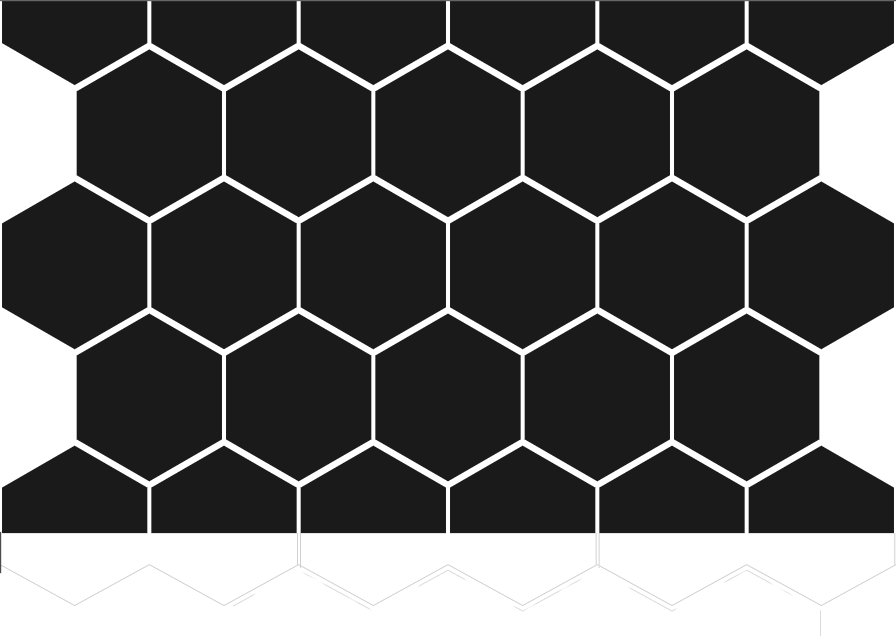
Write a Shadertoy shader that draws this pattern.

```glsl
// Signed distance to a pointy-top regular hexagon
float hexagon(vec2 p, float inradius) {
    p = abs(p);
    return max(p.x, dot(p, vec2(0.5, 0.8660254))) - inradius;
}

float fill(float dist, float pixel) {
    return clamp(0.5 - dist / pixel, 0.0, 1.0);
}

// Distance to the lower edge of a row of hexagons
float zigzag(vec2 p, float top) {
    float wave = 1.0 - abs(2.0 * fract(p.x) - 1.0);
    return abs(p.y - top - 0.274 * wave) * 0.877;
}

// Distance to a vertical segment
float upright(vec2 p, float x, float y0, float y1) {
    return max(abs(p.x - x), max(y0 - p.y, p.y - y1));
}

// Staggered tiles, with half tiles left out at the sides
float tiles(vec2 p) {
    float dist = 1.0;
    float firstRow = floor((p.y - 0.008) / 0.8845);
    for (int i = 0; i < 2; i++) {
        float row = firstRow + float(i);
        float shift = 0.5 - 0.5 * mod(row, 2.0);
        float column = round(p.x - shift) + shift;
        column = clamp(column, 1.0 - shift, 5.0 + shift);
        vec2 center = vec2(column, row * 0.8845 + 0.008);
        dist = min(dist, hexagon(p - center, 0.4865));
    }
    return dist;
}

void mainImage(out vec4 fragColor, in vec2 fragCoord) {
    // Six tile widths across, measured down from the top
    float pixel = 6.0 / iResolution.x;
    vec2 p = vec2(fragCoord.x, iResolution.y - fragCoord.y) * pixel;

    // Dark tiles, cut straight across the lowest row
    float dark = fill(max(tiles(p), p.y - 3.57), pixel);
    vec3 color = mix(vec3(1.0), vec3(0.102), dark);

    // Faint outline of the cut row
    float outline = zigzag(p, 3.781);
    for (int i = 1; i <= 3; i++) {
        float x = 2.0 * float(i) - 0.008;
        outline = min(outline, upright(p, x, 3.57, 3.781));
        if (i < 3) outline = min(outline, upright(p, x + 0.02, 3.57, 3.8));
    }
    color = mix(color, vec3(0.8), fill(outline - 0.003, pixel) * step(3.57, p.y));

    // Broken second outline, ending in a short upright
    float wear = smoothstep(-0.3, 0.5, sin(p.x * 9.0) + 0.6 * sin(p.x * 31.0 + 1.0));
    float span = step(1.56, p.x) * step(p.x, 5.494);
    float broken = fill(zigzag(p, 3.818) - 0.003, pixel) * wear * span;
    float tail = fill(upright(p, 5.494, 4.092, 4.3) - 0.003, pixel);
    color = mix(color, vec3(0.84), max(broken, tail));

    // Thin rules along the top and the lower left side
    color = mix(color, vec3(0.4), fill(p.y - 0.008, pixel));
    color = mix(color, vec3(0.3), fill(upright(p, 0.0, 3.57, 3.83) - 0.008, pixel));

    fragColor = vec4(color, 1.0);
}
```
